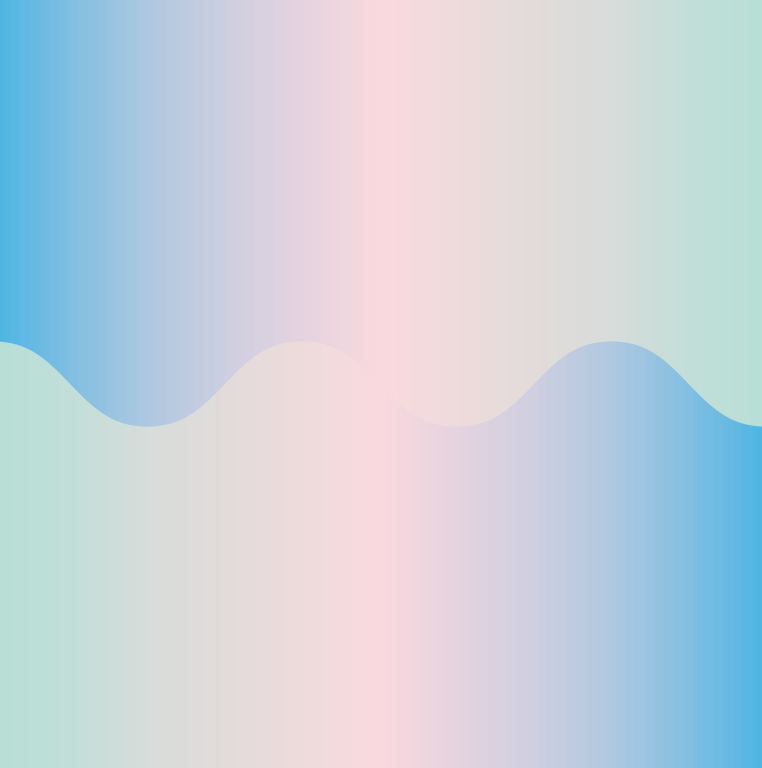
Give the GLSL for this background, as a WebGL 2 fragment shader.

```glsl
#version 300 es
precision highp float;
// Two pastel sheets meet along a wavy horizontal edge.
// Both use one blue-pink-mint ramp across the width, the lower one reversed,
// and thin vertical strips give the ramp a faint stepped grain.

uniform vec2 u_resolution;
out vec4 fragColor;

const float TAU = 6.2831853;
const int LAST_STOP = 10;

// Evenly spaced colours from blue through pink to mint
const vec3 RAMP[11] = vec3[11](
    vec3(0.31, 0.71, 0.89),
    vec3(0.52, 0.75, 0.885),
    vec3(0.69, 0.785, 0.88),
    vec3(0.81, 0.81, 0.88),
    vec3(0.895, 0.83, 0.875),
    vec3(0.98, 0.85, 0.87),
    vec3(0.935, 0.86, 0.86),
    vec3(0.885, 0.86, 0.855),
    vec3(0.845, 0.865, 0.855),
    vec3(0.765, 0.87, 0.85),
    vec3(0.715, 0.875, 0.84));

float hash(float n) {
    return fract(sin(n * 127.1) * 43758.5453);
}

vec3 rampColor(float t) {
    float s = clamp(t, 0.0, 1.0) * float(LAST_STOP);
    int i = min(int(s), LAST_STOP - 1);
    return mix(RAMP[i], RAMP[i + 1], s - float(i));
}

// Pulls a position towards the slightly shifted centre of its strip
float stripPosition(float t, float count, float strength) {
    float cell = floor(t * count);
    float centre = (cell + 0.5 + 0.4 * (hash(cell) - 0.5)) / count;
    return mix(t, centre, strength);
}

// Wave with rounder crests and steeper flanks than a plain cosine
float waveHeight(float x, float crest, float period, float amplitude) {
    float c = cos(TAU * (x - crest) / period);
    return amplitude * c * (1.0 + 0.2 * (1.0 - c * c));
}

void main() {
    vec2 uv = gl_FragCoord.xy / u_resolution;
    vec2 pixel = 1.0 / u_resolution;

    // Coloured sheets
    vec3 upper = rampColor(stripPosition(uv.x, 78.0, 0.6));
    vec3 lower = rampColor(stripPosition(1.0 - uv.x, 78.0, 0.6));

    // Smoothed edge, widened where the wave is steep
    float edge = 0.5 + waveHeight(uv.x, 0.3965, 0.4058, 0.0555);
    float next = 0.5 + waveHeight(uv.x + pixel.x, 0.3965, 0.4058, 0.0555);
    float softness = 0.7 * length(vec2(pixel.y, next - edge));
    float above = smoothstep(-softness, softness, uv.y - edge);

    fragColor = vec4(mix(lower, upper, above), 1.0);
}
```
